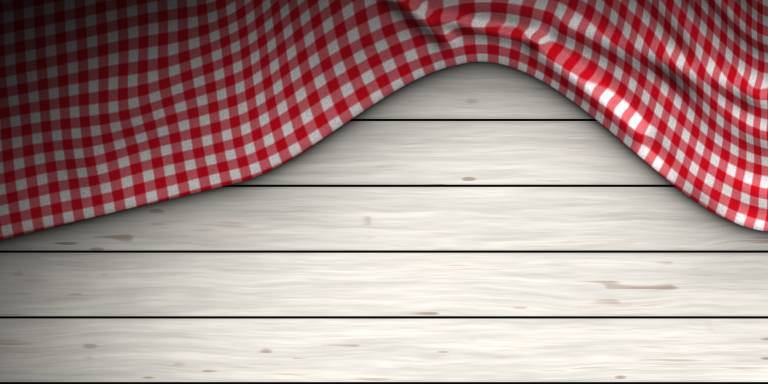
Write a WebGL 2 fragment shader that draws this background.

```glsl
#version 300 es
precision highp float;
// A folded red gingham cloth draped across pale, softly lit wooden planks.
uniform vec2 u_resolution;
out vec4 fragColor;

float hash(vec2 p) {
    vec3 q = fract(p.xyx * vec3(0.1031, 0.1030, 0.0973));
    q += dot(q, q.yzx + 33.33);
    return fract((q.x + q.y) * q.z);
}

float noise(vec2 p) {
    vec2 i = floor(p), f = fract(p);
    f = f * f * (3.0 - 2.0 * f);
    return mix(mix(hash(i), hash(i + vec2(1, 0)), f.x),
               mix(hash(i + vec2(0, 1)), hash(i + 1.0), f.x), f.y);
}

float fbm(vec2 p) {
    float sum = 0.0, amp = 0.5;
    for (int i = 0; i < 4; i++) {
        sum += amp * noise(p);
        p = p * 2.03 + 17.1;
        amp *= 0.5;
    }
    return sum;
}

// Height of the lower cloth edge: a gentle rise, an arch, a steep fall.
float hem(float x) {
    return 0.375 + 0.24 * x + 0.17 * smoothstep(0.61, 1.18, x)
         - 0.64 * smoothstep(1.2, 2.07, x);
}

// Soft ridge along a segment.
float crease(vec2 p, vec2 a, vec2 b, float width) {
    vec2 ab = b - a;
    float t = clamp(dot(p - a, ab) / dot(ab, ab), 0.0, 1.0);
    float d = length(p - a - ab * t) / width;
    return exp(-d * d);
}

// Fabric coordinates along and away from the hem, plus fold height.
vec3 cloth(vec2 p) {
    float slope = (hem(p.x + 0.1) - hem(p.x - 0.1)) / 0.2;
    float depth = (p.y - hem(p.x)) / sqrt(1.0 + slope * slope);
    float along = p.x + 0.2 * smoothstep(1.3, 1.9, p.x)
                + 0.8 * slope * depth / (1.0 + 1.8 * abs(depth));
    float bunch = smoothstep(0.8, 1.2, p.x);
    float height = noise(vec2(along * 3.5, depth * 7.0) + 3.0) * 0.8
                 + noise(vec2(along * 6.0, depth * 20.0)) * 0.35 * bunch;
    height += crease(p, vec2(1.02, 1.02), vec2(1.16, 0.91), 0.025) * 0.7;
    height += crease(p, vec2(1.16, 0.95), vec2(1.40, 0.90), 0.02) * 0.6;
    height += crease(p, vec2(1.40, 0.89), vec2(1.66, 0.66), 0.03) * 0.7;
    height += crease(p, vec2(1.48, 0.93), vec2(1.96, 0.76), 0.035) * 0.6;
    height += crease(p, vec2(0.55, 0.98), vec2(0.25, 0.6), 0.09) * 0.7;
    return vec3(along, depth, height);
}

vec3 gingham(vec2 uv) {
    vec2 t = uv / 0.054;
    vec2 blur = fwidth(t) * 0.6 + 0.03;
    vec2 band = smoothstep(0.25 - blur, 0.25 + blur, abs(fract(t) - 0.5));
    vec3 white = vec3(0.93, 0.90, 0.90), pink = vec3(0.85, 0.40, 0.43);
    vec3 red = vec3(0.80, 0.06, 0.12);
    return mix(mix(white, pink, band.x), mix(pink, red, band.x), band.y);
}

vec3 planks(vec2 p) {
    float row = (p.y - 0.002) / 0.1714;
    float id = floor(row);
    vec2 q = p + vec2(hash(vec2(id, 5.0)) * 9.0, id * 3.0);
    float wave = fbm(q * vec2(3.0, 9.0)) * 0.035;
    float grain = fbm(vec2(q.x * 4.0, (q.y + wave) * 85.0));
    float fine = noise(vec2(q.x * 16.0, (q.y + wave) * 230.0));
    vec3 color = vec3(0.95, 0.93, 0.895) * (0.96 + 0.05 * hash(vec2(id, 2.0)));
    color *= 0.87 + 0.2 * grain + 0.06 * fine;

    // Sparse brown streaks and small knots
    float streak = smoothstep(0.58, 0.8, grain) * smoothstep(0.4, 0.7, fbm(q * vec2(3.0, 14.0)));
    float knot = smoothstep(0.8, 0.95, noise(q * vec2(13.0, 60.0)))
               * smoothstep(0.55, 0.8, noise(q * vec2(4.0, 11.0)));
    color = mix(color, vec3(0.55, 0.42, 0.36), 0.4 * streak + 0.5 * knot);

    // Dark gaps with a soft bevel
    float gap = abs(row - round(row)) * 0.1714;
    float aa = 0.6 / u_resolution.y;
    color *= 1.0 - 0.25 * exp(-gap / 0.004);
    return mix(vec3(0.03), color, smoothstep(0.0022 - aa, 0.0028 + aa, gap));
}

void main() {
    vec2 p = gl_FragCoord.xy / u_resolution.y;
    float px = 1.0 / u_resolution.y;
    float spot = length((p - vec2(1.5, 0.1)) * vec2(0.5, 0.85));
    float light = mix(1.04, 0.1, smoothstep(0.35, 1.12, spot));

    // Wood, darkened beneath the cloth edge
    vec3 fabric = cloth(p);
    float below = max(-fabric.y, 0.0);
    float shadow = 0.5 * exp(-below / 0.018) + 0.3 * exp(-below / 0.12);
    vec3 wood = planks(p) * light * (1.0 - shadow);

    // Cloth, lit by the slope of its folds
    float rise = fabric.z - cloth(p + vec2(0.009, 0.012)).z;
    float shade = clamp(0.94 + 1.3 * rise, 0.4, 1.25);
    vec3 weave = gingham(fabric.xy + vec2(0.018, 0.025) * fabric.z);
    weave *= 0.94 + 0.12 * noise(fabric.xy * 330.0);
    weave *= 1.0 - 0.35 * exp(-max(fabric.y, 0.0) / 0.006);
    vec3 textile = weave * shade * light;

    float cover = smoothstep(-px, px, fabric.y);
    fragColor = vec4(mix(wood, textile, cover), 1.0);
}
```
